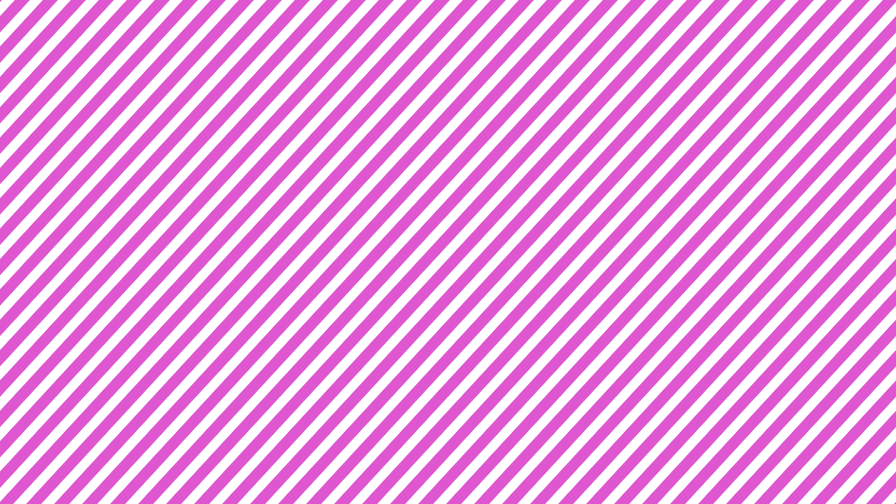
This pattern is drawn by a WebGL 1 fragment shader. Its source:

```glsl
precision highp float;
// Even diagonal stripes of orchid pink on white, rising to the right.

uniform vec2 u_resolution;

const vec2 REPEATS = vec2(32.0, 16.6);       // stripes across and down the canvas
const float PINK_SHARE = 0.54;               // part of each repeat that is pink
const vec2 WHITE_CENTER = vec2(0.5);         // point on the midline of a white stripe
const vec3 PINK = vec3(0.87, 0.34, 0.82);
const vec3 WHITE = vec3(1.0);

// Distance from the nearest white midline, in repeats (0 to 0.5).
float distanceToWhite(vec2 uv) {
  vec2 phase = (uv - WHITE_CENTER) * REPEATS;
  return abs(fract(phase.x - phase.y + 0.5) - 0.5);
}

void main() {
  vec2 uv = gl_FragCoord.xy / u_resolution;

  // One pixel measured in repeats, for smooth edges at any size.
  float pixel = length(REPEATS / u_resolution);
  float halfWhite = 0.5 * (1.0 - PINK_SHARE);
  float pink = clamp((distanceToWhite(uv) - halfWhite) / pixel + 0.5, 0.0, 1.0);

  gl_FragColor = vec4(mix(WHITE, PINK, pink), 1.0);
}
```
